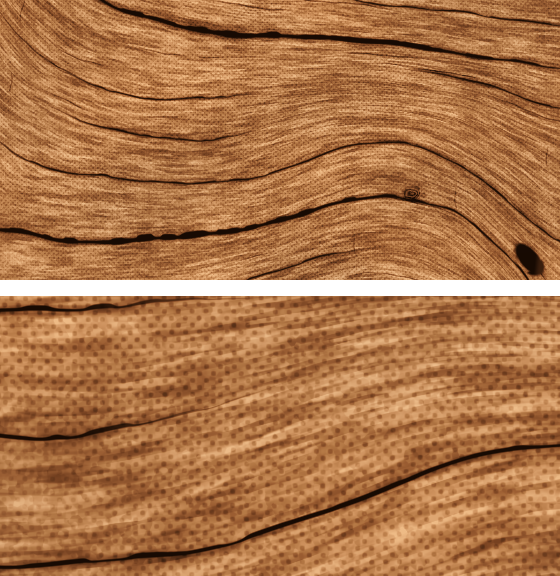
Top, the full canvas; bottom, a detail of the centre.
Give the GLSL for this texture, as a WebGL 1 fragment shader.

```glsl
precision highp float;
// Weathered brown wood: flowing grain, long dark cracks, a knot, a hole and a burlap-like dot weave.
uniform vec2 u_resolution;

float hash(vec2 p) {
  return fract(sin(dot(p, vec2(127.1, 311.7))) * 43758.5);
}

// Smooth cellular noise, centred on zero
float cells(vec2 p) {
  vec2 base = floor(p);
  float sum = 0.0, total = 0.0;
  for (int j = -1; j <= 1; j++) {
    for (int i = -1; i <= 1; i++) {
      vec2 id = base + vec2(float(i), float(j));
      vec2 away = id + vec2(hash(id), hash(id + 41.3)) - p;
      float weight = exp(-7.0 * dot(away, away));
      sum += weight * hash(id + 17.7);
      total += weight;
    }
  }
  return sum / total - 0.5;
}

// Height across the grain: its contours are the fibres
float grainLevel(vec2 p) {
  float fall = (0.4 * p.y - 0.02) * exp(-2.6 * p.x);
  float across = (p.x - 1.42) / 0.45;
  float hump = 0.19 * smoothstep(0.95, 0.45, p.y) * exp(-across * across);
  float low = 1.0 - p.y;
  float drop = 0.1 * smoothstep(1.1, 2.1, p.x) + 0.16 * low * low * smoothstep(1.6, 2.05, p.x);
  float ripple = 0.006 * sin(5.0 * p.x + 9.0 * p.y) + 0.003 * sin(13.0 * p.x - 17.0 * p.y);
  return p.y - fall - hump + drop + ripple;
}

float ramp(float a, float b, float t) {
  return clamp((t - a) / (b - a), 0.0, 1.0);
}

vec3 woodColour(float t) {
  vec3 c = mix(vec3(0.09, 0.04, 0.01), vec3(0.28, 0.15, 0.07), ramp(0.09, 0.28, t));
  c = mix(c, vec3(0.47, 0.26, 0.13), ramp(0.28, 0.47, t));
  c = mix(c, vec3(0.61, 0.37, 0.20), ramp(0.47, 0.61, t));
  c = mix(c, vec3(0.70, 0.47, 0.27), ramp(0.61, 0.70, t));
  c = mix(c, vec3(0.80, 0.57, 0.37), ramp(0.70, 0.80, t));
  return mix(c, vec3(0.93, 0.74, 0.54), ramp(0.80, 0.97, t));
}

void main() {
  vec2 p = gl_FragCoord.xy / u_resolution.y;
  float soft = 1.0 / u_resolution.y;
  float level = grainLevel(p);
  float steep = length(vec2(grainLevel(p + vec2(0.002, 0.0)) - level,
                            grainLevel(p + vec2(0.0, 0.002)) - level)) / 0.002;

  // Fibres, broad stains and fine speckle
  vec2 q = vec2(p.x, level);
  float stain = cells(p * vec2(3.0, 5.0)) + 0.25 * sin(4.0 * p.x + 3.0 * sin(5.0 * p.y));
  float tone = 0.715 + 0.22 * cells(q * vec2(9.0, 95.0)) + 0.24 * cells(q * vec2(24.0, 190.0));
  tone += 0.13 * cells(q * vec2(2.5, 20.0)) + 0.14 * cells(p * 170.0) + 0.09 * stain;

  // Staggered dots of the weave
  vec2 thread = 6.2832 * (p + 0.001 * sin(p.yx * 19.0)) / 0.0165;
  float dots = smoothstep(0.05, 0.9, sin(thread.x) * sin(thread.y));
  tone -= dots * (0.11 + 0.08 * cells(p * 4.0 + 8.0));

  // Long cracks along the grain; every fifth one gapes
  float gap = 0.0, shade = 0.0, lip = 0.0;
  for (int n = 0; n < 8; n++) {
    float i = float(n);
    float kind = mod(i, 5.0);
    float wide = step(abs(kind - 1.0), 0.1);
    float reach = mix(0.5, 2.0, step(abs(kind - 1.5), 0.6));
    float centre = 0.95 - 0.9 * cos(6.2832 * (i - 3.5) / 2.8);
    float ends = smoothstep(0.0, 0.35, reach - abs(p.x - centre));
    float rough = cells(vec2(p.x * 26.0, i * 3.7));
    float bend = 0.006 * sin(7.0 * p.x + 2.0 * i) + 0.002 * sin(29.0 * p.x + 5.0 * i) + 0.004 * rough;
    float d = (level - 0.15 * i + 0.02 - 0.04 * sin(0.9 * (i - 1.0)) - bend) / steep;
    float bulge = 0.5 + 0.5 * sin(2.5 * p.x + 0.3 - 0.22 * i);
    float width = ends * (0.0022 + 0.0065 * wide * bulge) * (1.0 + 1.1 * rough);
    gap = max(gap, ends * smoothstep(soft, -soft, abs(d) - width));
    shade = max(shade, ends * exp(-abs(d + 0.5 * width) / (0.004 + 1.1 * width)));
    float rim = (d + 2.2 * width + 0.006) / 0.005;
    lip = max(lip, ends * exp(-rim * rim));
  }

  // Short hairlines along the grain and a few checks across it
  float hair = 0.0;
  for (int n = 0; n < 16; n++) {
    float i = float(n);
    vec2 c = vec2(2.0 * hash(vec2(i, 3.1)), hash(vec2(i, 8.6)));
    float ends = smoothstep(0.0, 0.1, 0.08 + 0.16 * hash(vec2(i, 5.2)) - abs(p.x - c.x));
    float d = level - grainLevel(c) - 0.003 * sin(24.0 * p.x + i) - 0.001 * sin(83.0 * p.x);
    float check = p.x - c.y * 2.0 - 0.2 * (c.x - 1.0) * (p.y - c.x * 0.5) - 0.003 * sin(70.0 * p.y + i);
    float checkEnds = step(i, 4.5) * smoothstep(0.0, 0.03, 0.05 - abs(p.y - c.x * 0.5));
    hair = max(hair, ends * smoothstep(0.0045, 0.0, abs(d) / steep));
    hair = max(hair, 0.7 * checkEnds * smoothstep(0.004, 0.0, abs(check)));
  }
  tone += 0.06 * lip - 0.3 * shade - 0.3 * hair;
  tone = mix(tone, 0.08, gap);

  // Knot with swirling rings
  vec2 k = (p - vec2(1.475, 0.31)) * vec2(1.0, 1.5);
  float ring = length(k) + 0.02 * cells(p * 45.0);
  tone -= smoothstep(0.05, 0.02, ring) * (0.27 + 0.16 * sin(ring * 420.0 + 3.0 * k.x / 0.03));

  // Slanted hole with a browned rim
  vec2 h = p - vec2(1.89, 0.075);
  vec2 oval = vec2(dot(h, vec2(0.63, -0.77)) / 0.068, dot(h, vec2(0.77, 0.63)) / 0.034);
  float edge = length(oval) - 1.0 + 0.4 * cells(p * 32.0);
  tone -= 0.2 * exp(-5.0 * max(edge, 0.0));
  tone = mix(tone, 0.07 + 0.16 * smoothstep(0.3, 0.9, oval.x + 0.5 * oval.y), smoothstep(0.12, -0.12, edge));

  vec3 colour = woodColour(tone) * (1.0 + vec3(0.01, -0.02, -0.06) * stain);
  gl_FragColor = vec4(colour, 1.0);
}
```
